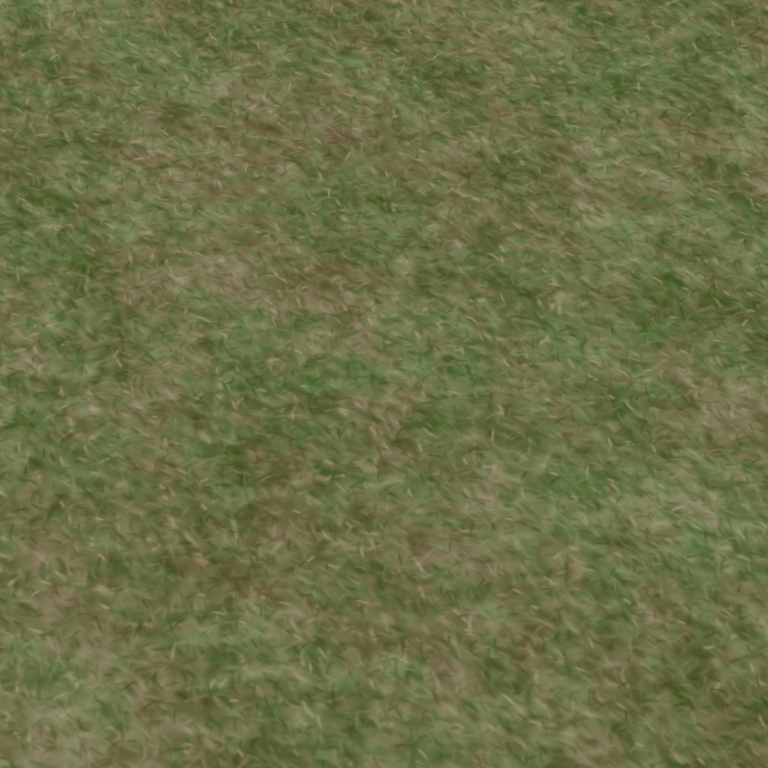
Reproduce this texture procedurally as a WebGL 1 fragment shader.

```glsl
precision highp float;
// Dry, mown turf seen at a slant: soft noise gives the mottled ground,
// then several layers of short, blurred blades are scattered over it.
// Each point carries a tone (dark to light) and a dryness (green to straw).

uniform vec2 u_resolution;

const vec3 TURF_COLOR = vec3(0.417, 0.436, 0.274);
const vec3 TONE_STEP = vec3(0.108, 0.094, 0.111);   // colour change per unit of tone
const vec3 DRY_STEP = vec3(0.042, -0.012, 0.018);   // colour change per unit of dryness
const int BLADE_LAYERS = 6;
const float COARSE_CELLS = 34.0;    // blade cells across the canvas, first layer
const float CELLS_PER_LAYER = 6.7;  // extra cells for each further layer
const float BLADE_OPACITY = 0.62;
const float LEAN = -0.5;            // preferred blade angle in radians
const float LEAN_SPREAD = 1.7;
const float STRAW_SHARE = 0.06;     // share of bright, dead blades
const float NEAR_SCALE = 0.86;      // perspective: grain density at the bottom
const float FAR_SCALE = 1.18;       // and at the top

float hash(vec2 p) {
  return fract(sin(dot(p, vec2(127.1, 311.7))) * 43758.5453);
}

vec2 hash2(vec2 p) {
  return vec2(hash(p), hash(p + vec2(37.3, 17.9)));
}

// Smooth value noise, centred on zero
float noise(vec2 p) {
  vec2 cell = floor(p);
  vec2 f = fract(p);
  f = f * f * (3.0 - 2.0 * f);
  float low = mix(hash(cell), hash(cell + vec2(1.0, 0.0)), f.x);
  float high = mix(hash(cell + vec2(0.0, 1.0)), hash(cell + vec2(1.0, 1.0)), f.x);
  return mix(low, high, f.y) - 0.5;
}

// Mottled ground: x is tone, y is dryness
vec2 ground(vec2 p) {
  mat2 turn = mat2(0.88, 0.48, -0.48, 0.88);
  vec2 q = turn * p;
  float tone = 0.75 * noise(q * vec2(7.0, 10.0) + 3.1)
             + 0.95 * noise(q * vec2(23.0, 31.0) + 11.7)
             + 1.30 * noise(q * vec2(68.0, 92.0) + 29.3);
  float dryness = 1.5 * noise(q * vec2(5.0, 8.0) + 47.0)
                + 1.4 * noise(q * vec2(17.0, 24.0) + 59.0)
                + 1.2 * noise(q * vec2(46.0, 60.0) + 71.0);
  return vec2(tone, dryness);
}

// Soft, slightly bent stroke, in cell units
float bladeMask(vec2 d, float angle, float halfLength, float halfWidth, float bend) {
  float c = cos(angle);
  float s = sin(angle);
  vec2 local = vec2(c * d.x + s * d.y, c * d.y - s * d.x);
  local.y += bend * local.x * local.x;
  vec2 r = local / vec2(halfLength, halfWidth);
  r *= r;
  return exp(-r.x * r.x - r.y);
}

// Paints one layer of blades over the given tone and dryness
vec2 addBlades(vec2 turf, vec2 base, vec2 p, float layer) {
  vec2 q = p * (COARSE_CELLS + CELLS_PER_LAYER * layer) + layer * vec2(5.37, 9.71);
  vec2 home = floor(q);
  for (int j = -1; j <= 1; j++) {
    for (int i = -1; i <= 1; i++) {
      vec2 cell = home + vec2(float(i), float(j));
      vec2 seed = cell + layer * 61.0;
      vec2 place = hash2(seed + 2.3);
      vec2 aim = hash2(seed + 13.1);
      vec2 size = hash2(seed + 23.7);
      vec2 tint = hash2(seed + 41.9) * 2.0 - 1.0;
      float straw = step(1.0 - STRAW_SHARE, hash(seed + 53.3));

      float angle = LEAN + (aim.x + aim.y - 1.0) * LEAN_SPREAD;
      float mask = bladeMask(q - cell - place, angle, mix(0.28, 0.68, size.x),
                             mix(0.10, 0.17, size.y), (aim.x - 0.5) * 0.6);
      vec2 blade = 0.6 * base + tint * vec2(1.15, 1.1);
      blade = mix(blade, vec2(1.9, 1.0 + 0.6 * tint.y), straw);
      turf = mix(turf, blade, mask * BLADE_OPACITY);
    }
  }
  return turf;
}

void main() {
  vec2 uv = gl_FragCoord.xy / u_resolution;
  vec2 p = vec2(uv.x - 0.5, uv.y) * mix(NEAR_SCALE, FAR_SCALE, uv.y) + 2.0;

  vec2 base = ground(p);
  vec2 turf = base;
  for (int k = 0; k < BLADE_LAYERS; k++) {
    turf = addBlades(turf, base, p, float(k));
  }

  vec3 color = TURF_COLOR + TONE_STEP * turf.x + DRY_STEP * turf.y;
  gl_FragColor = vec4(clamp(color, 0.0, 1.0), 1.0);
}
```
